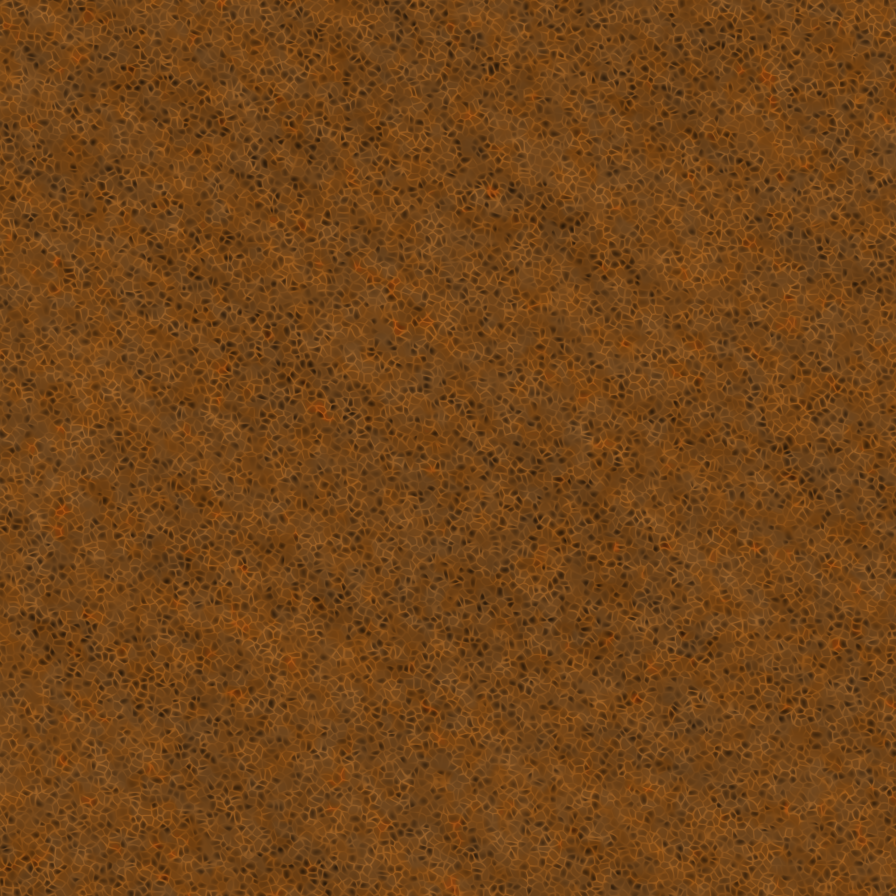
A Shadertoy shader for this texture:

```glsl
vec3 hash3(vec2 p) {
    vec3 q = fract(vec3(p.xyx) * vec3(0.1031, 0.1030, 0.0973));
    q += dot(q, q.yxz + 33.33);
    return fract((q.xxy + q.yzz) * q.zyx);
}

// x: distance to the nearest seed, y: gap to the second, z: nearest value, w: blended value
vec4 cells(vec2 p) {
    vec2 base = floor(p), local = p - base;
    float nearest = 9.0, second = 9.0, id = 0.0, sum = 0.0, weight = 0.0;
    for (int y = -1; y <= 1; y++)
    for (int x = -1; x <= 1; x++) {
        vec2 offset = vec2(x, y);
        vec3 h = hash3(base + offset + 200.0);
        vec2 toSeed = offset + 0.1 + 0.8 * h.xy - local;
        float d = length(toSeed);
        float w = exp(-5.0 * d * d);
        sum += w * h.z;
        weight += w;
        if (d < nearest) {
            second = nearest;
            nearest = d;
            id = h.z;
        } else {
            second = min(second, d);
        }
    }
    return vec4(nearest, second - nearest, id, sum / weight);
}

vec3 grainedHide(vec2 uv) {
    // Axes along and across the diagonal streaks
    vec2 p = vec2(dot(uv, vec2(0.77, -0.64)), dot(uv, vec2(0.64, 0.77)));
    p += 0.0013 * sin(p.yx * vec2(230.0, 270.0) + 2.0 * sin(p * 97.0));

    // Broad and narrow streaks
    float broad = cells(p * vec2(6.0, 26.0)).w - 0.5;
    float narrow = cells(p * vec2(18.0, 66.0) + 31.0).w - 0.5;

    // Soft round pits between thin, uneven ridges
    vec4 grain = cells(p * vec2(106.0, 124.0) + 57.0);
    float glow = cells(p * vec2(80.0, 95.0) + 83.0).w;
    float pit = (1.0 - smoothstep(0.0, 0.7, grain.x)) * smoothstep(0.0, 0.4, grain.y);
    pit *= grain.z * grain.z;
    float ridge = (1.0 - smoothstep(0.0, 0.34, grain.y)) * glow;
    float shade = 0.99 + 0.36 * ridge - 0.48 * pit * (1.0 - 0.6 * broad)
                + 0.07 * broad + 0.11 * narrow + 0.07 * (glow - 0.5);

    // Fine drift between greyish brown and orange, with small rusty spots
    float speckle = cells(p * vec2(66.0, 78.0) + 11.0).w - 0.5;
    float warmth = 1.5 * speckle + 0.5 * (cells(p * vec2(14.0, 44.0) + 71.0).w - 0.5);
    float rust = smoothstep(0.32, 0.48, speckle) * smoothstep(0.5, 0.85, glow);
    vec3 color = vec3(0.452, 0.272, 0.096) + warmth * vec3(0.016, -0.012, -0.036);
    return color * shade + rust * vec3(0.05, -0.015, -0.015);
}

void mainImage(out vec4 fragColor, in vec2 fragCoord) {
    // Four samples per pixel soften the fine ridges
    vec3 color = vec3(0.0);
    for (int i = 0; i < 4; i++) {
        vec2 shift = vec2(i % 2, i / 2) * 0.5 - 0.25;
        color += grainedHide((fragCoord + shift) / iResolution.y);
    }
    fragColor = vec4(clamp(color / 4.0, 0.0, 1.0), 1.0);
}
```
